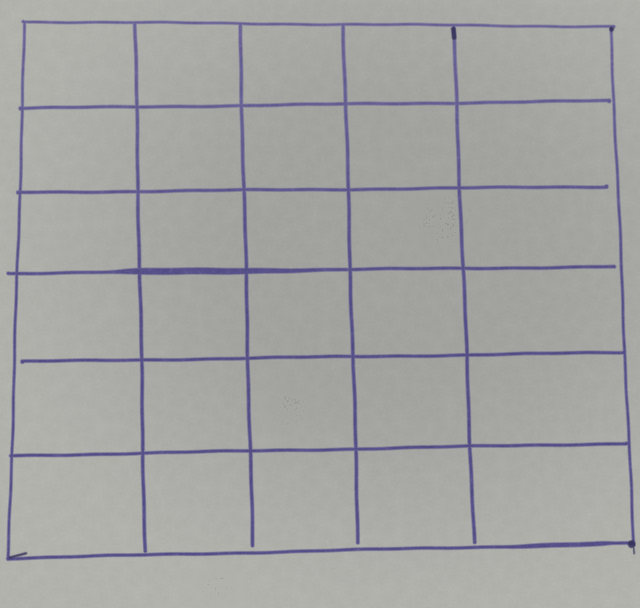
A WebGL 1 fragment shader for this pattern:

```glsl
precision highp float;

uniform vec2 u_resolution;

// Lengths are in sheet units: the canvas is SHEET units wide, y runs down
const float SHEET = 768.0;
const float COLUMN_LINES = 6.0;
const float ROW_LINES = 7.0;
const float PEN_RADIUS = 2.1;
const float INK_BLEED = 1.5;
const float WOBBLE = 0.55;
const float FIBRE_SIZE = 3.2;
const float MOTTLE_SIZE = 15.0;

const vec3 PAPER_LIGHT = vec3(0.700, 0.700, 0.680);
const vec3 PAPER_SHADE = vec3(0.635, 0.635, 0.622);
const vec3 INK_PALE = vec3(0.390, 0.365, 0.580);
const vec3 INK_DEEP = vec3(0.315, 0.290, 0.525);
const vec3 INK_BLOT = vec3(0.200, 0.190, 0.340);

vec2 hash2(vec2 p) {
  p = vec2(dot(p, vec2(127.1, 311.7)), dot(p, vec2(269.5, 183.3)));
  return fract(sin(p) * 43758.5);
}

// Distance to the nearest scattered cell point
float cellNoise(vec2 p) {
  vec2 cell = floor(p);
  vec2 f = p - cell;
  float nearest = 2.0;
  for (int y = -1; y <= 1; y++) {
    for (int x = -1; x <= 1; x++) {
      vec2 o = vec2(float(x), float(y));
      nearest = min(nearest, length(o + hash2(cell + o) - f));
    }
  }
  return nearest;
}

// Uneven line spacing: even and odd polynomials about the grid centre
float spacing(float j, vec4 even, vec4 odd) {
  float s = j * j;
  return dot(vec4(1.0, s, s * s, s * s * s), even + j * odd);
}

float segment(vec2 p, vec2 a, vec2 b) {
  vec2 ab = b - a;
  return length(p - a - ab * clamp(dot(p - a, ab) / dot(ab, ab), 0.0, 1.0));
}

float cover(float d, float radius) {
  float soft = max(INK_BLEED, 0.75 * SHEET / u_resolution.x);
  return 1.0 - smoothstep(radius - soft, radius + soft, d);
}

// Hand tremor along a stroke
float tremor(float t, float seed) {
  return WOBBLE * (sin(t * 0.021 + seed * 2.3) + 0.5 * sin(t * 0.083 + seed * 5.1));
}

float columnInk(vec2 q) {
  float ink = 0.0;
  for (float i = 0.0; i < COLUMN_LINES; i++) {
    float j = i - 2.5;
    float top = spacing(j, vec4(350.15, -0.844, 0.9375, 0.0), vec4(123.74, 0.979, 0.275, 0.0));
    float foot = spacing(j, vec4(365.96, 2.135, 0.146, 0.0), vec4(126.63, 1.396, 0.375, 0.0));
    vec2 a = vec2(top, 28.0 + i);
    vec2 b = vec2(foot, 652.5 + 1.6 * j * j - 3.5 * j);
    float radius = PEN_RADIUS - 0.4 * step(2.0, abs(j));
    ink = max(ink, cover(segment(q + vec2(tremor(q.y, i), 0.0), a, b), radius));
  }
  return ink;
}

float rowInk(vec2 q) {
  float ink = 0.0;
  for (float i = 0.0; i < ROW_LINES; i++) {
    float j = i - 3.0;
    float left = spacing(j, vec4(328.0, 5.397, -0.9655, 0.0681), vec4(100.5, 1.013, -0.0115, -0.00186));
    float right = spacing(j, vec4(320.0, 4.519, -1.118, 0.0986), vec4(98.0, 1.597, -0.0947, -0.00186));
    float start = 19.0 - 3.0 * j + (20.0 * j - 9.0) * step(abs(j - 0.5), 0.6);
    float end = 737.0 + 1.1 * j * j + 10.5 * clamp(j, -1.0, 1.0);
    vec2 a = vec2(start, left);
    vec2 b = vec2(end, right);
    // The middle row is retraced; the last one presses harder near its end
    float retrace = smoothstep(125.0, 175.0, q.x) * (1.0 - smoothstep(240.0, 425.0, q.x));
    float press = smoothstep(600.0, 650.0, q.x) * (1.0 - smoothstep(720.0, 738.0, q.x));
    float radius = PEN_RADIUS - 0.15 - 0.3 * step(i, 0.5);
    radius += 2.1 * retrace * step(abs(j), 0.5) + 0.9 * press * step(2.5, j);
    float d = segment(q + vec2(0.0, tremor(q.x, i + 7.0)), a, b);
    ink = max(ink, cover(d, radius));
    // Beads where the pen rests
    float bead = min(length(q - a), length(q - b));
    ink = max(ink, cover(bead, 1.9 + 1.1 * hash2(vec2(i, 3.0)).x));
  }
  return ink;
}

float blots(vec2 q) {
  float ink = cover(segment(q, vec2(544.0, 35.0), vec2(545.0, 45.0)), 2.7);
  ink = max(ink, cover(length(q - vec2(734.0, 35.0)), 2.8));
  ink = max(ink, cover(length(q - vec2(758.0, 653.0)), 4.6));
  ink = max(ink, cover(segment(q, vec2(760.0, 652.0), vec2(761.0, 664.0)), 0.9));
  return max(ink, cover(segment(q, vec2(12.0, 669.0), vec2(31.0, 664.0)), 1.4));
}

float smudge(vec2 q, vec2 centre, float size) {
  return exp(-dot(q - centre, q - centre) / (size * size));
}

void main() {
  vec2 q = vec2(gl_FragCoord.x, u_resolution.y - gl_FragCoord.y) * SHEET / u_resolution.x;
  float fibre = cellNoise(q / FIBRE_SIZE) - 0.45;
  float mottle = cellNoise(q / MOTTLE_SIZE) - 0.45;

  // Paper: soft shade, fibres and faint graphite smudges
  float shade = smoothstep(120.0, 480.0, length((q - vec2(470.0, 300.0)) * vec2(0.85, 1.0)));
  vec3 color = mix(PAPER_SHADE, PAPER_LIGHT, shade) + 0.018 * fibre + 0.016 * mottle;
  float marks = smudge(q, vec2(535.0, 265.0), 32.0) + smudge(q, vec2(262.0, 702.0), 20.0)
    + smudge(q, vec2(345.0, 490.0), 22.0);
  color -= 0.07 * marks * smoothstep(0.1, 0.4, fibre + 0.5 * mottle);

  // Ink, grainy where the nib skips over fibres
  float ink = max(columnInk(q), rowInk(q)) * (0.96 - 0.22 * max(fibre, 0.0));
  vec3 inkColor = mix(INK_PALE, INK_DEEP, smoothstep(20.0, 420.0, q.y)) + 0.04 * mottle;
  color = mix(color, inkColor, ink);
  color = mix(color, INK_BLOT, 0.85 * blots(q));
  gl_FragColor = vec4(color, 1.0);
}
```
